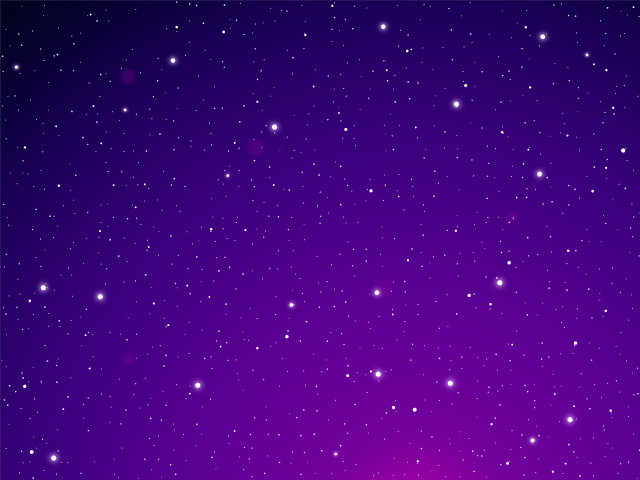
This background is drawn by a Shadertoy shader. Its source:

```glsl
// Violet night sky: a radial dusk gradient with scattered and glowing stars.
#define GLOW_CENTER vec2(0.87, -0.10)
#define DUST_CELLS 37.0
#define DUST_SHARE 0.62
#define DOT_CELLS 12.0
#define DOT_SHARE 0.42
#define BEACON_CELLS 6.0
#define BEACON_SHARE 0.50
#define BEACON_GLOW 0.60
#define ORB_COUNT 5
#define ORB_ALPHA 0.28

const vec3 STAR_WHITE = vec3(1.0, 0.98, 1.0);
const vec3 HALO_PINK = vec3(0.90, 0.75, 0.98);
const vec3 ORB_MAGENTA = vec3(0.53, 0.0, 0.62);

vec3 hash3(vec2 cell) {
    vec3 q = fract(cell.xyx * vec3(0.1031, 0.1030, 0.0973));
    q += dot(q, q.yxz + 33.33);
    return fract((q.xxy + q.yzz) * q.zyx);
}

// Linear blend between two distances of the gradient.
vec3 stop(vec3 below, vec3 color, float from, float to, float dist) {
    return mix(below, color, clamp((dist - from) / (to - from), 0.0, 1.0));
}

vec3 skyColor(vec2 p) {
    float d = distance(p, GLOW_CENTER);
    vec3 c = vec3(0.58, 0.0, 0.63);
    c = stop(c, vec3(0.45, 0.0, 0.61), 0.10, 0.20, d);
    c = stop(c, vec3(0.37, 0.0, 0.585), 0.20, 0.44, d);
    c = stop(c, vec3(0.23, 0.0, 0.49), 0.44, 0.80, d);
    c = stop(c, vec3(0.11, 0.0, 0.35), 0.80, 1.08, d);
    c = stop(c, vec3(0.045, 0.005, 0.23), 1.08, 1.22, d);
    return stop(c, vec3(0.0, 0.01, 0.10), 1.22, 1.40, d);
}

// Antialiased coverage of a disc.
float disc(float dist, float radius, float pixel) {
    return clamp((radius - dist) / pixel + 0.5, 0.0, 1.0);
}

// One jittered star per cell: x is its distance, y its size, z its presence.
vec3 cellStar(vec2 p, float cells, float share, float seed) {
    vec2 cell = floor(p * cells);
    vec3 place = hash3(cell + seed);
    vec3 traits = hash3(cell + seed + 71.7);
    vec2 center = (cell + 0.12 + 0.76 * place.xy) / cells;
    return vec3(distance(p, center), traits.x, step(place.z, share));
}

void mainImage(out vec4 fragColor, in vec2 fragCoord) {
    vec2 p = fragCoord / iResolution.y;
    float aspect = iResolution.x / iResolution.y;
    float pixel = 1.0 / iResolution.y;
    vec3 color = skyColor(p);

    // Faint magenta orbs, stepping down the sky
    for (int i = 0; i < ORB_COUNT; i++) {
        float n = float(i);
        vec2 center = vec2(aspect * fract(0.2 * exp2(n)), 0.84 - 0.147 * n);
        float radius = 0.016 + 0.004 * sin(2.6 * n);
        float edge = 1.0 - smoothstep(0.7 * radius, 1.2 * radius, distance(p, center));
        color = mix(color, ORB_MAGENTA, ORB_ALPHA * edge);
    }

    // Star dust, thinner toward the dark corner
    float thinning = smoothstep(1.5, 0.8, distance(p, GLOW_CENTER));
    vec3 dust = cellStar(p, DUST_CELLS, DUST_SHARE * mix(0.5, 1.0, thinning), 13.0);
    float dustSize = mix(0.0007, 0.0017, dust.y * dust.y);
    color = mix(color, STAR_WHITE, 0.85 * dust.z * disc(dust.x, dustSize, pixel));

    // Plain dots, mostly small with a few large
    vec3 dot1 = cellStar(p, DOT_CELLS, DOT_SHARE, 47.0);
    float dotSize = mix(0.0018, 0.0046, pow(dot1.y, 3.0));
    color = mix(color, STAR_WHITE, dot1.z * disc(dot1.x, dotSize, pixel));

    // Bright stars with soft halos
    vec3 beacon = cellStar(p, BEACON_CELLS, BEACON_SHARE, 5.0);
    float coreSize = mix(0.0026, 0.0052, smoothstep(0.1, 0.5, beacon.y));
    float falloff = beacon.x / (1.9 * coreSize);
    float halo = BEACON_GLOW * exp(-falloff * falloff);
    color = mix(color, HALO_PINK, beacon.z * halo);
    color = mix(color, STAR_WHITE, beacon.z * disc(beacon.x, coreSize, pixel));

    // Thin pale rim along the top and left
    float rim = disc(min(p.x, 1.0 - p.y), 0.0015, pixel);
    color = mix(color, vec3(0.35, 0.33, 0.50), 0.35 * rim);

    fragColor = vec4(color, 1.0);
}
```
